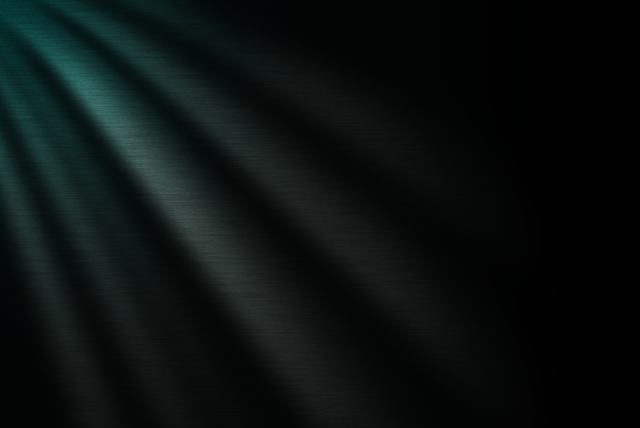
Write a Shadertoy shader that draws this background.

```glsl
// Soft beams of light fan out over dark brushed metal from the upper left.
// Each beam is a lopsided Gaussian across the fan slope, teal near the source
// and grey further out; stretched gradient noise gives the brushed grain.

#define APEX vec2(-0.332, -0.508)    // fan origin, y down from the top edge
#define BEND 0.16                    // curl of the beams near the top
#define TEAL vec3(0.22, 0.85, 0.82)
#define SILVER vec3(0.90, 1.0, 0.95)
#define AMBIENT vec3(0.006, 0.180, 0.174)
#define HAZE vec3(0.008, 0.014, 0.013)
#define BRUSH_SCALE vec2(8.0, 190.0)
#define BRUSH_DEPTH 0.22
#define GRAIN_DEPTH 0.14

const int BEAM_COUNT = 7;

// Fan slope of the crest, left width, right width, brightness
const vec4 BEAMS[BEAM_COUNT] = vec4[](
    vec4(0.377, 0.028, 0.029, 0.18),
    vec4(0.500, 0.030, 0.035, 0.165),
    vec4(0.590, 0.030, 0.035, 0.08),
    vec4(0.747, 0.034, 0.068, 0.37),
    vec4(0.870, 0.050, 0.040, 0.04),
    vec4(1.050, 0.046, 0.100, 0.160),
    vec4(1.450, 0.080, 0.160, 0.085));

// Pseudo-random gradient for a lattice cell
vec2 gradient(vec2 cell) {
    vec3 q = fract(cell.xyx * vec3(0.1031, 0.1030, 0.0973));
    q += dot(q, q.yzx + 33.33);
    return 2.0 * fract((q.xx + q.yz) * q.zy) - 1.0;
}

float gradientNoise(vec2 p) {
    vec2 cell = floor(p), f = fract(p);
    vec2 w = f * f * f * (f * (f * 6.0 - 15.0) + 10.0);
    vec2 e = vec2(1.0, 0.0);
    float a = dot(gradient(cell), f);
    float b = dot(gradient(cell + e.xy), f - e.xy);
    float c = dot(gradient(cell + e.yx), f - e.yx);
    float d = dot(gradient(cell + e.xx), f - e.xx);
    return mix(mix(a, b, w.x), mix(c, d, w.x), w.y);
}

// Returns the light of all beams (x) and their unscaled coverage (y)
vec2 beamLight(vec2 p, float reach) {
    vec2 ray = p - APEX;
    float slope = ray.x / ray.y + BEND * exp(-12.0 * p.y);
    vec2 sum = vec2(0.0);
    for (int i = 0; i < BEAM_COUNT; i++) {
        vec4 beam = BEAMS[i];
        float offset = slope - beam.x;
        float width = offset < 0.0 ? beam.y : beam.z;
        float profile = exp(-0.5 * offset * offset / (width * width));
        float decay = mix(1.0, 0.47, smoothstep(0.8, 1.05, beam.x));
        sum += profile * vec2(beam.w * exp(-decay * reach * reach), 1.0);
    }
    return sum;
}

// Brightness factor of the horizontally brushed surface
float brushedMetal(vec2 p) {
    float streaks = gradientNoise(p * BRUSH_SCALE)
                  + 0.6 * gradientNoise(p * BRUSH_SCALE * vec2(2.3, 1.7) + 31.7);
    float grain = gradientNoise(p * vec2(110.0, 230.0) + 57.3);
    return 1.0 + BRUSH_DEPTH * streaks + GRAIN_DEPTH * grain;
}

void mainImage(out vec4 fragColor, in vec2 fragCoord) {
    // Height units, measured from the upper left corner
    vec2 p = vec2(fragCoord.x, iResolution.y - fragCoord.y) / iResolution.y;
    float reach = length(p);
    vec2 light = beamLight(p, reach);

    // Fade at the source, along the top and towards the right
    float rightFade = 1.0 - smoothstep(0.85, 1.38, p.x);
    float fade = smoothstep(-0.05, 0.36, reach) * rightFade;
    fade *= mix(1.0, smoothstep(-0.02, 0.22, p.y), smoothstep(0.2, 0.6, p.x));

    // Tinted beams over a corner glow that the dark gaps partly shade
    vec3 tint = mix(TEAL, SILVER, smoothstep(-0.15, 0.75, reach));
    float glow = exp(-dot(p * p, vec2(5.5, 4.0)));
    float shade = mix(0.3, 0.75, min(light.y, 1.0));
    shade = mix(1.0, shade, smoothstep(0.0, 0.2, reach));
    vec3 color = tint * light.x * fade + AMBIENT * glow * shade + HAZE * rightFade;

    fragColor = vec4(max(color * brushedMetal(p), 0.0), 1.0);
}
```
